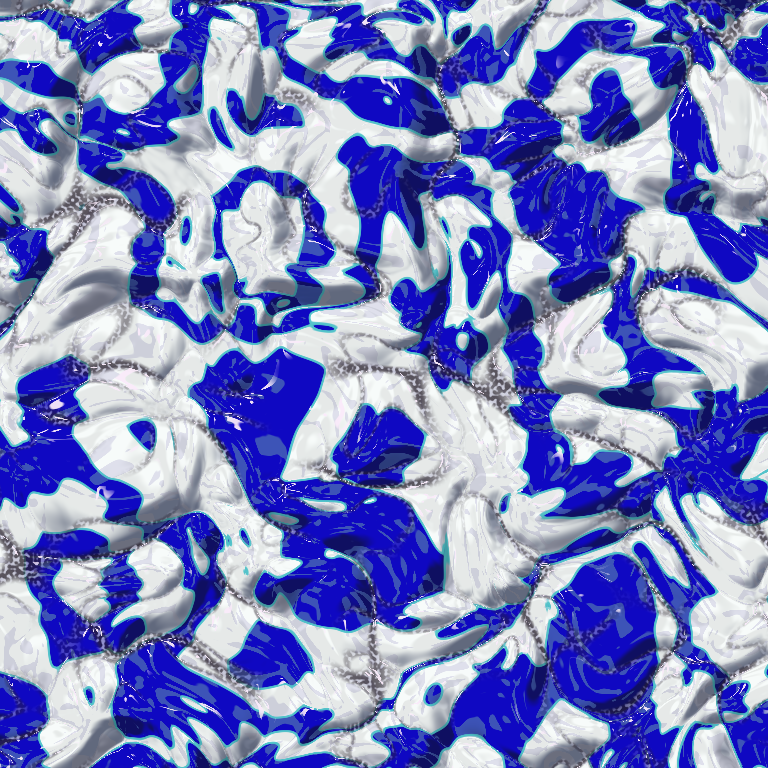
A WebGL 1 fragment shader for this texture:

```glsl
precision highp float;
// Crumpled glossy foil with warped blue and white bands, cyan rims and dark creases.
uniform vec2 u_resolution;

const vec3 WHITE = vec3(0.90, 0.915, 0.91);
const vec3 GREY = vec3(0.38, 0.41, 0.49);
const vec3 LAVENDER = vec3(0.74, 0.74, 0.82);
const vec3 BLUE = vec3(0.06, 0.03, 0.76);
const vec3 NAVY = vec3(0.06, 0.06, 0.38);
const vec3 SKY = vec3(0.27, 0.38, 0.71);
const vec3 CYAN = vec3(0.27, 0.75, 0.78);
const vec3 CREASE = vec3(0.16, 0.13, 0.18);
const vec3 GLINT = vec3(0.98, 0.92, 0.98);
const float STEP = 0.001;

vec2 randomDirection(vec2 cell) {
  float h = fract(sin(dot(cell, vec2(127.1, 311.7))) * 43758.55);
  return vec2(cos(6.2832 * h), sin(6.2832 * h));
}

// Gradient noise, roughly -0.7 to 0.7.
float noise(vec2 p) {
  vec2 i = floor(p), f = p - i;
  vec2 s = f * f * f * (f * (f * 6.0 - 15.0) + 10.0);
  vec2 e = vec2(1.0, 0.0);
  float a = dot(randomDirection(i), f);
  float b = dot(randomDirection(i + e.xy), f - e.xy);
  float c = dot(randomDirection(i + e.yx), f - e.yx);
  float d = dot(randomDirection(i + 1.0), f - 1.0);
  return mix(mix(a, b, s.x), mix(c, d, s.x), s.y);
}

vec2 noisePair(vec2 p) {
  return vec2(noise(p), noise(p + vec2(37.2, 11.8)));
}

float softAbs(float x, float softness) {
  return sqrt(x * x + softness * softness);
}

vec2 bend(vec2 uv) {
  return uv + 0.08 * noisePair(uv * 6.0 + 2.3);
}

float largeFold(vec2 q) { return noise(q * 7.0); }
float smallFold(vec2 q) { return noise(q * 15.0 + 8.0); }

// Rounded pillows that meet in sharp valleys.
float pillowHeight(vec2 uv) {
  vec2 q = bend(uv);
  return softAbs(largeFold(q), 0.03) + 0.32 * softAbs(smallFold(q), 0.05);
}

vec2 pillowSlope(vec2 uv) {
  float h = pillowHeight(uv);
  return vec2(pillowHeight(uv + vec2(STEP, 0.0)) - h,
              pillowHeight(uv + vec2(0.0, STEP)) - h) / STEP;
}

// Positive inside blue bands; the slope shifts the print across each fold.
float dye(vec2 uv, vec2 slope) {
  vec2 q = uv + 0.0026 * slope;
  float phase = 2.5 * noise(q * 4.4 + 5.0) + 3.6 * q.y + 0.6 * q.x;
  return sin(6.2832 * phase) - 0.13;
}

// Approximate signed distance to the nearest band edge.
float bandDistance(vec2 uv, vec2 slope) {
  vec2 dx = vec2(STEP, 0.0), dy = vec2(0.0, STEP);
  float f = dye(uv, slope);
  vec2 g = vec2(dye(uv + dx, pillowSlope(uv + dx)) - f,
                dye(uv + dy, pillowSlope(uv + dy)) - f) / STEP;
  return f / max(length(g), 8.0);
}

void main() {
  vec2 uv = gl_FragCoord.xy / u_resolution.y;
  float soft = max(0.0011, 0.6 / u_resolution.y);
  vec2 slope = pillowSlope(uv);
  vec2 q = bend(uv);

  // Surface orientation, light and fine ripples.
  vec2 ripple = noisePair(q * vec2(62.0, 84.0) + slope * 0.3);
  vec3 normal = normalize(vec3(-0.095 * slope, 1.0));
  vec3 rippled = normalize(normal + vec3(1.1 * ripple, 0.0));
  float lit = dot(normal, normalize(vec3(-0.42, 0.5, 0.8)));
  float shade = smoothstep(0.05, 0.55, lit + 0.14 * ripple.x);
  float facing = dot(rippled, normalize(vec3(-0.26, 0.32, 0.92)));

  // Reflected patches follow the tilt of the foil.
  float mirror = noise(q * 11.0 + normal.xy * 4.0 + 20.0);
  float patchMask = smoothstep(0.16, 0.21, mirror + 0.2 * ripple.y);

  // Base colours of the two bands.
  vec3 white = mix(GREY, WHITE, shade);
  white = mix(white, LAVENDER * (0.6 + 0.4 * shade), 0.6 * patchMask);
  white += 0.07 * smoothstep(0.05, 0.4, ripple.y + 0.5 * normal.y);
  vec3 blue = mix(NAVY, BLUE, smoothstep(0.4, 0.9, shade));
  blue = mix(blue, SKY * (0.7 + 0.3 * shade), 0.85 * patchMask);

  float edge = bandDistance(uv, slope);
  vec3 color = mix(white, blue, smoothstep(-soft, soft, edge));
  float rim = 1.0 - smoothstep(0.0008, 0.0008 + 1.2 * soft, abs(edge + 0.0008));
  color = mix(color, CYAN * (0.7 + 0.3 * shade), 0.9 * rim);

  // Grainy dark lines along the valleys.
  float grain = noise(uv * 190.0);
  float deep = 1.0 - smoothstep(0.01, 0.06, abs(largeFold(q)));
  float shallow = 1.0 - smoothstep(0.01, 0.07, abs(smallFold(q)));
  float broken = smoothstep(-0.25, 0.2, noise(uv * 9.0 + 31.0));
  float fold = max(deep, 0.6 * shallow) * broken;
  vec3 creaseColor = mix(CREASE, LAVENDER, smoothstep(-0.1, 0.35, grain));
  color = mix(color, creaseColor, 0.75 * fold);

  // Small bright highlights, denser beside folds.
  float glint = smoothstep(0.989, 0.996, facing + 0.003 * fold);
  glint *= smoothstep(-0.2, 0.15, noise(uv * 14.0 + 3.0) + 0.3 * fold);
  color = mix(color, GLINT, 0.95 * glint);
  gl_FragColor = vec4(clamp(color, 0.0, 1.0), 1.0);
}
```
